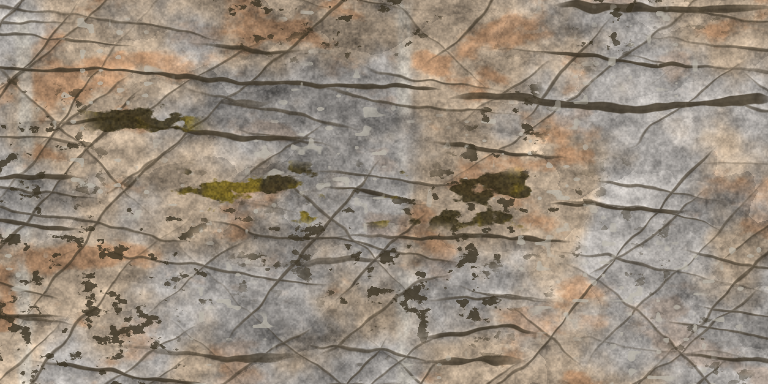
Reproduce this texture procedurally as a WebGL 2 fragment shader.

```glsl
#version 300 es
precision highp float;
// Weathered layered rock face with cracks, ledges, lichen and moss.
uniform vec2 u_resolution;
out vec4 fragColor;

float hash(vec2 p) {
    vec3 q = fract(p.xyx * 0.1031);
    q += dot(q, q.yzx + 33.33);
    return fract((q.x + q.y) * q.z);
}

float noise(vec2 p) {
    vec2 i = floor(p), f = fract(p);
    f = f * f * (3.0 - 2.0 * f);
    return mix(mix(hash(i), hash(i + vec2(1, 0)), f.x),
               mix(hash(i + vec2(0, 1)), hash(i + vec2(1, 1)), f.x), f.y);
}

float fbm(vec2 p) {
    float sum = 0.0, amp = 0.52;
    for (int i = 0; i < 5; i++) {
        sum += amp * noise(p);
        p = mat2(0.96, 0.28, -0.28, 0.96) * p * 2.03 + 17.3;
        amp *= 0.5;
    }
    return sum;
}

// Broken, wandering fissures: x = dark line, y = relief on either side
vec2 fissures(vec2 p, float angle, float lanes, float width, float rarity, float seed) {
    float c = cos(angle), s = sin(angle), px = 1.0 / u_resolution.y;
    vec2 q = vec2(c * p.x + s * p.y, c * p.y - s * p.x);
    q.y += 0.07 * (fbm(p * 3.0 + seed) - 0.5) + 0.010 * (noise(p * 24.0 + seed) - 0.5);
    float lane = floor(q.y * lanes);
    float wander = 0.25 + 0.5 * noise(vec2(q.x * 1.7 + lane * 3.7, seed + lane * 5.1));
    float d = (fract(q.y * lanes) - wander) / lanes;
    float run = noise(vec2(q.x * 3.2 + seed, lane * 7.3 + seed));
    float open = smoothstep(rarity, rarity + 0.22, run);
    float w = width * open * (0.3 + 1.2 * noise(vec2(q.x * 17.0, lane * 9.1 + seed)));
    float line = open * (1.0 - smoothstep(w - 0.5 * px, w + 1.2 * px, abs(d)));
    float relief = open * exp(-abs(d) * 100.0) * clamp(d / 0.003, -1.0, 1.0);
    return vec2(line, relief);
}

// Tilted slabs, each with its own brightness and slope
float slabs(vec2 p) {
    vec2 q = vec2(p.x * 4.0 - p.y * 3.0, p.y * 8.0 + p.x * 0.5);
    q += 0.9 * vec2(fbm(p * 6.0), fbm(p * 6.0 + 31.0));
    vec2 cell = floor(q), nearest = vec2(0), id = cell;
    float best = 9.0;
    for (int y = -1; y <= 1; y++)
    for (int x = -1; x <= 1; x++) {
        vec2 c = cell + vec2(x, y);
        vec2 r = c + vec2(hash(c), hash(c + 57.0)) - q;
        float d = dot(r, r);
        if (d < best) { best = d; nearest = r; id = c; }
    }
    vec2 slope = vec2(hash(id + 11.0), hash(id + 23.0)) - 0.5;
    return hash(id + 5.0) - 0.5 + dot(nearest, slope);
}

void main() {
    vec2 p = gl_FragCoord.xy / u_resolution.y;
    float broad = fbm(p * 2.6 + 4.0);
    float strata = fbm(p * vec2(9.0, 25.0) + 40.0);
    float rough = fbm(p * 38.0);
    float grain = noise(p * 125.0) + noise(p * 243.0 + 9.0) - 1.0;

    // Stone: cool grey, tan stain and rust
    float warm = smoothstep(0.36, 0.62, fbm(p * 4.2 + 70.0) + 0.14 * (p.y - 0.5));
    vec3 col = mix(vec3(0.575, 0.56, 0.545), vec3(0.615, 0.55, 0.475), warm);
    float rust = smoothstep(0.56, 0.72, fbm(p * vec2(8.0, 12.0) + 120.0)) * (0.35 + 0.65 * warm);
    col = mix(col, vec3(0.60, 0.43, 0.30), rust * 0.6);
    float light = 1.03 + 0.55 * (broad - 0.5) + 0.50 * (strata - 0.5)
                + 0.50 * (rough - 0.5) + 0.17 * grain + 0.17 * slabs(p);

    // Pale vertical seams
    float seamX = abs(mod(p.x - 0.065 + 0.495, 0.99) - 0.495 + 0.03 * (fbm(p * 7.0) - 0.5));
    float seam = (1.0 - smoothstep(0.008, 0.03, seamX)) * smoothstep(0.25, 0.6, fbm(p * vec2(20.0, 9.0)));
    col = mix(col, vec3(0.66, 0.64, 0.60), seam * 0.75);

    // Ledges, bedding cracks and rising diagonal joints
    vec2 ledge = fissures(p, -0.01, 4.5, 0.011, 0.60, 3.0);
    vec2 bed = fissures(p, -0.06, 8.0, 0.0045, 0.42, 19.0);
    vec2 fine = fissures(p, -0.16, 15.0, 0.0025, 0.48, 37.0);
    vec2 joint = fissures(p, 0.82, 7.0, 0.0026, 0.42, 53.0);
    vec2 split = fissures(p, 0.62, 10.0, 0.0020, 0.50, 71.0);
    vec2 cross = fissures(p, -0.75, 6.0, 0.0022, 0.62, 91.0);
    light += 0.22 * (ledge.y + bed.y) + 0.15 * (fine.y + joint.y + split.y + cross.y);
    float dark = max(max(ledge.x * 0.85, bed.x * 0.85), max(fine.x * 0.65, joint.x * 0.65));
    dark = max(dark, max(split.x * 0.55, cross.x * 0.55));
    col *= light;
    col = mix(col, vec3(0.25, 0.215, 0.16) * (0.75 + 0.5 * rough), dark);

    // Lichen flecks and dark pits
    float fleck = smoothstep(0.80, 0.88, noise(p * vec2(42.0, 60.0))) * smoothstep(0.48, 0.62, fbm(p * 3.5 + 90.0));
    col = mix(col, vec3(0.74, 0.72, 0.67), fleck * 0.7);
    float pit = smoothstep(0.66, 0.72, fbm(p * vec2(30.0, 42.0) + 150.0)) * smoothstep(0.40, 0.60, fbm(p * 3.0 + 11.0));
    col = mix(col, vec3(0.23, 0.20, 0.14), pit * 0.8);

    // Moss gathered along the middle band
    float band = exp(-pow((p.y - 0.49 + 0.03 * (p.x - 1.0)) / 0.07, 2.0))
               * smoothstep(0.35, 0.60, p.x) * (1.0 - smoothstep(1.30, 1.60, p.x));
    float tuft = exp(-dot((p - vec2(0.37, 0.69)) / vec2(0.13, 0.06), (p - vec2(0.37, 0.69)) / vec2(0.13, 0.06)));
    float cover = fbm(p * vec2(9.0, 19.0) + 200.0) + 0.22 * max(band, tuft) + 0.25 * (rough - 0.5);
    float moss = smoothstep(0.66, 0.74, cover) * smoothstep(0.1, 0.5, max(band, tuft));
    vec3 mossCol = mix(vec3(0.22, 0.19, 0.11), vec3(0.42, 0.36, 0.11), smoothstep(0.45, 0.65, fbm(p * 14.0 + 8.0)));
    col = mix(col, mossCol * (1.0 + 0.35 * grain), moss * 0.88);

    fragColor = vec4(clamp(col, 0.0, 1.0), 1.0);
}
```
